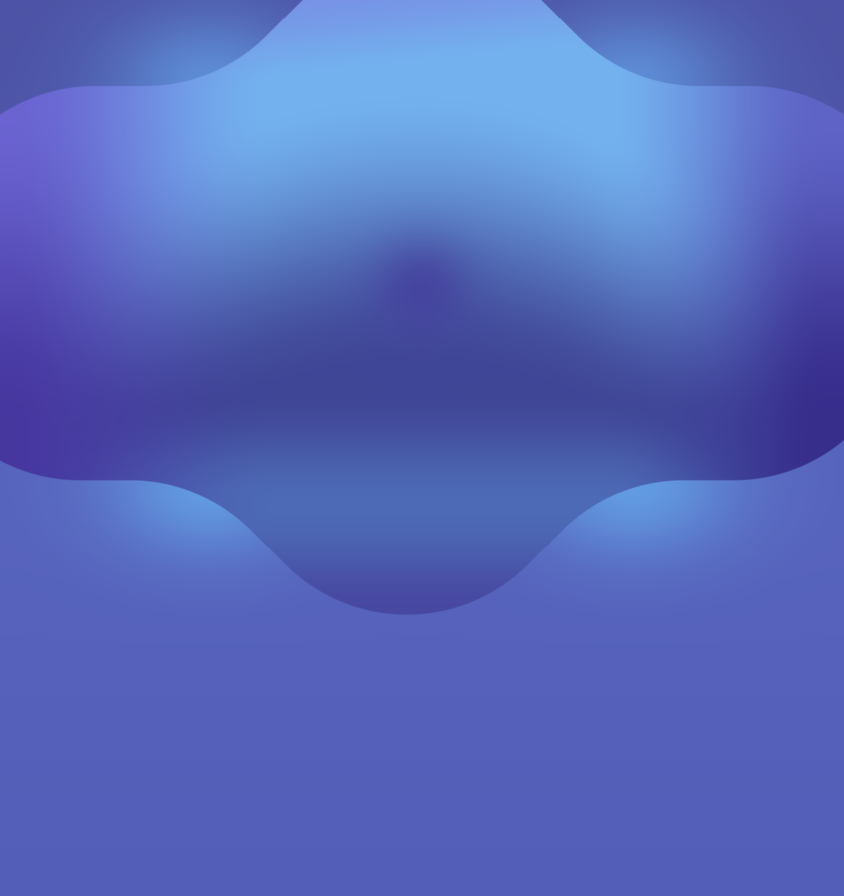
Reproduce this background procedurally as a Shadertoy shader.

```glsl
// Draws a soft blue and violet lobed panel with blurred light, over an indigo field with glows.

// Lengths are in canvas heights; x is measured from the middle, y from the bottom.
const float PANEL_Y = 0.684;       // height of the panel's axis
const float PANEL_HALF = 0.220;    // half height of the flat arms
const float LOBE_RISE = 0.150;     // extra height of the central lobe
const float LOBE_HALF = 0.309;     // half width of the lobe at its foot
const float ARM_END = 0.365;       // where the arm corners start
const float BEND_RADIUS = 0.191;   // radius of every rounded bend
const float LOWER_SHIFT = -0.017;  // sideways shift of the lower half

const vec2 SPOT_CENTRE = vec2(-0.001, 0.676);
const float SPOT_RADIUS = 0.052;
const vec2 GLOW_OFFSET = vec2(0.235, 0.226);
const vec2 GLOW_RADIUS = vec2(0.115, 0.077);

const vec3 FIELD_LOW = vec3(0.325, 0.370, 0.720);
const vec3 FIELD_MID = vec3(0.342, 0.390, 0.740);
const vec3 FIELD_TOP = vec3(0.300, 0.325, 0.650);
const vec3 GLOW = vec3(0.385, 0.620, 0.890);
const vec3 SKY = vec3(0.450, 0.695, 0.935);
const vec3 PERIWINKLE = vec3(0.470, 0.545, 0.890);
const vec3 NAVY = vec3(0.250, 0.275, 0.590);
const vec3 STEEL = vec3(0.300, 0.415, 0.710);
const vec3 LOBE_TIP = vec3(0.280, 0.280, 0.630);
const vec3 SPOT = vec3(0.270, 0.260, 0.620);
const vec3 LEFT_HIGH = vec3(0.415, 0.390, 0.820);
const vec3 LEFT_LOW = vec3(0.275, 0.215, 0.625);
const vec3 RIGHT_HIGH = vec3(0.370, 0.390, 0.775);
const vec3 RIGHT_LOW = vec3(0.215, 0.175, 0.545);

float gaussian(vec2 offset, vec2 radius) {
    vec2 q = offset / radius;
    return exp(-dot(q, q));
}

// Drop along an arc that runs on into a 45 degree slope.
float arcDrop(float u) {
    float tangent = BEND_RADIUS * sqrt(0.5);
    float a = clamp(u, 0.0, tangent);
    return BEND_RADIUS - sqrt(BEND_RADIUS * BEND_RADIUS - a * a) + max(u - tangent, 0.0);
}

// Half height of the panel at a distance from its axis.
float panelProfile(float u) {
    float rise = u < 0.5 * LOBE_HALF
        ? LOBE_RISE - arcDrop(u)
        : arcDrop(max(LOBE_HALF - u, 0.0));
    return PANEL_HALF + rise - arcDrop(u - ARM_END);
}

float panelDistance(vec2 p) {
    float dy = p.y - PANEL_Y;
    float u = abs(p.x - (dy < 0.0 ? LOWER_SHIFT : 0.0));
    float h = panelProfile(u);
    float e = 0.002;
    float slope = (panelProfile(u + e) - h) / e;
    return (abs(dy) - h) / sqrt(1.0 + slope * slope);
}

vec3 fieldColour(vec2 p) {
    vec3 colour = mix(FIELD_LOW, FIELD_MID, smoothstep(0.0, 0.5, p.y));
    colour = mix(colour, FIELD_TOP, smoothstep(0.6, 0.95, p.y));
    // Glows mirrored into the four notches.
    vec2 corner = vec2(abs(p.x), abs(p.y - PANEL_Y));
    float strength = p.y > PANEL_Y ? 0.75 : 0.95;
    return mix(colour, GLOW, strength * gaussian(corner - GLOW_OFFSET, GLOW_RADIUS));
}

vec3 panelColour(vec2 p) {
    // Horizontal bands, from the lobe tip up.
    vec3 colour = mix(LOBE_TIP, STEEL, smoothstep(0.315, 0.43, p.y));
    colour = mix(colour, NAVY, smoothstep(0.44, 0.56, p.y));

    // Arch of light, reaching lower towards the sides.
    float bend = (p.x > 0.0 ? 1.2 : 0.9) * p.x * p.x;
    colour = mix(colour, SKY, smoothstep(0.59, 0.91, p.y + bend));
    colour = mix(colour, PERIWINKLE, 0.8 * smoothstep(0.92, 1.02, p.y - 0.1 * p.x));

    // Violet ends.
    float height = smoothstep(0.53, 0.88, p.y);
    vec3 leftEnd = mix(LEFT_LOW, LEFT_HIGH, height);
    vec3 rightEnd = mix(RIGHT_LOW, RIGHT_HIGH, height);
    colour = mix(colour, leftEnd, smoothstep(0.16, 0.46, -p.x));
    colour = mix(colour, rightEnd, smoothstep(0.20, 0.45, p.x));

    // Dark central spot.
    return mix(colour, SPOT, 0.9 * gaussian(p - SPOT_CENTRE, vec2(SPOT_RADIUS)));
}

void mainImage(out vec4 fragColor, in vec2 fragCoord) {
    vec2 p = fragCoord / iResolution.y;
    p.x -= 0.5 * iResolution.x / iResolution.y;
    float pixel = 1.0 / iResolution.y;
    float inside = 1.0 - smoothstep(-pixel, pixel, panelDistance(p));
    fragColor = vec4(mix(fieldColour(p), panelColour(p), inside), 1.0);
}
```
